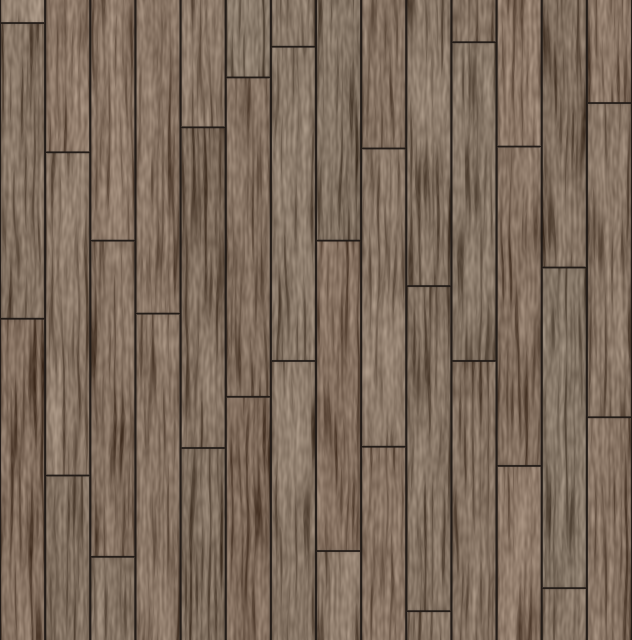
Reproduce this texture procedurally as a Shadertoy shader.

```glsl
// Weathered wood floor: fourteen columns of long upright planks with staggered joints.
// Each plank gets its own tone and a seeded patch of stretched gradient noise as grain;
// thin dark seams are drawn from the distance to the nearest plank border.

float hash(vec2 p) {
    vec3 q = fract(vec3(p.xyx) * 0.1031);
    q += dot(q, q.yzx + 33.33);
    return fract((q.x + q.y) * q.z);
}

// Dot product of a random unit gradient with the offset from its lattice corner
float corner(vec2 cell, vec2 offset) {
    float angle = 6.2832 * hash(cell);
    return dot(vec2(cos(angle), sin(angle)), offset);
}

float gradientNoise(vec2 p) {
    vec2 i = floor(p), f = p - i;
    vec2 u = f * f * f * (f * (f * 6.0 - 15.0) + 10.0);
    vec2 e = vec2(1.0, 0.0);
    return mix(mix(corner(i, f), corner(i + e, f - e), u.x),
               mix(corner(i + e.yx, f - e.yx), corner(i + 1.0, f - 1.0), u.x), u.y);
}

// Upper joint of each column, measured down from the top, and the plank length below it
const float firstJoint[14] = float[14](0.036, 0.238, 0.376, -0.006, 0.199, 0.121, 0.073,
                                       0.376, 0.232, 0.447, 0.066, 0.229, 0.418, 0.161);
const float plankLength[14] = float[14](0.462, 0.505, 0.494, 0.496, 0.501, 0.499, 0.491,
                                        0.485, 0.466, 0.508, 0.498, 0.499, 0.501, 0.491);

vec3 woodColor(vec2 p, vec2 plank, float across) {
    float seed = hash(plank + 7.3);
    vec2 g = p + vec2(seed * 3.0, seed * 5.0 + 1.0);
    g.x += 0.003 * gradientNoise(g * vec2(12.0, 9.0));

    // Long streaks, short broken fibres and broad shading
    float streak = gradientNoise(g * vec2(165.0, 7.0));
    float fibre = gradientNoise(g * vec2(210.0, 48.0));
    float broad = gradientNoise(g * vec2(34.0, 3.0));
    float mottle = gradientNoise(g * vec2(20.0, 24.0));
    float tone = 0.13 * streak + 0.11 * fibre + 0.09 * broad + 0.03 * mottle;

    // Dark pores gather along some streaks
    float pores = smoothstep(0.12, 0.5, -streak - 0.4 * broad + 0.35 * fibre);
    tone -= 0.13 * pores;

    // Worn, darker patches beside the plank sides
    float side = exp(-14.0 * min(across, 1.0 - across));
    tone -= 0.22 * side * max(gradientNoise(g * vec2(25.0, 9.0)) + 0.1, 0.0);

    // Tone and hue of the whole plank
    tone += 0.06 * (seed - 0.5);
    vec3 wood = vec3(0.525, 0.455, 0.392) + tone * vec3(1.0, 0.98, 0.94);
    float hue = hash(plank + 31.7) - 0.5;
    return wood + hue * vec3(0.012, -0.012, -0.016);
}

void mainImage(out vec4 fragColor, in vec2 fragCoord) {
    vec2 uv = fragCoord / iResolution.xy;
    float pixel = 1.0 / iResolution.y;
    float down = 1.0 - uv.y;

    // Plank column and the two joints that divide it
    float column = min(floor(uv.x * 14.0), 13.0);
    float across = uv.x * 14.0 - column;
    float upper = firstJoint[int(column)];
    float lower = upper + plankLength[int(column)];
    vec2 plank = vec2(column, step(upper, down) + step(lower, down));

    vec3 color = woodColor(uv, plank, across);

    // Seams: wider along the sides, finer across the ends
    float sideDistance = min(across, 1.0 - across) / 14.0;
    float endDistance = min(abs(down - upper), abs(down - lower));
    float blur = 0.7 * pixel;
    float sideSeam = 1.0 - smoothstep(0.0017 - blur, 0.0017 + blur, sideDistance);
    float endSeam = 1.0 - smoothstep(0.0014 - blur, 0.0014 + blur, endDistance);

    // Soft shadow around the seams, then the gap itself
    color *= 1.0 - 0.16 * exp(-min(sideDistance, endDistance) / 0.002);
    color = mix(color, vec3(0.125, 0.1, 0.085), 0.96 * max(sideSeam, endSeam));

    fragColor = vec4(clamp(color, 0.0, 1.0), 1.0);
}
```
